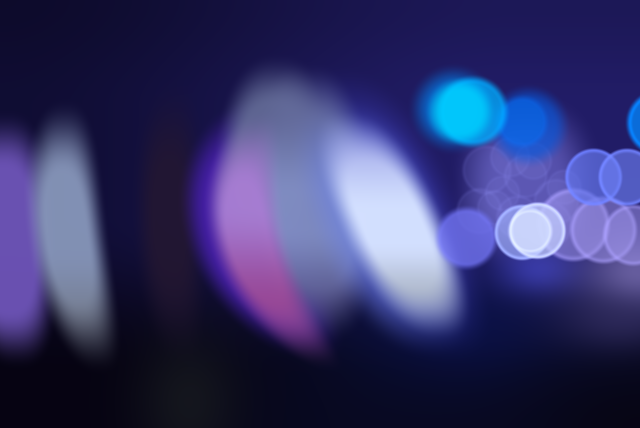
This background is drawn by a Shadertoy shader. Its source:

```glsl
// Blurred city lights at night: smeared columns on the left, bokeh discs on the right.

// Soft ellipse whose axis leans and bows along its height.
float smear(vec2 p, vec2 center, vec2 radius, float lean, float bow, float soft) {
    vec2 q = p - center;
    q.x += lean * q.y - bow * q.y * q.y;
    q = pow(abs(q / radius), vec2(2.5));
    return 1.0 - smoothstep(1.0 - soft, 1.0 + soft, pow(q.x + q.y, 0.4));
}

// Wide glow without a visible edge.
float glow(vec2 p, vec2 center, vec2 radius) {
    vec2 q = (p - center) / radius;
    return exp(-dot(q, q));
}

// Lens disc with a slightly brighter rim.
void disc(inout vec3 col, vec2 p, vec2 center, float radius, float blur, vec3 tint, float alpha) {
    float d = length(p - center);
    float inside = 1.0 - smoothstep(radius - blur, radius + blur, d);
    float rim = smoothstep(0.82, 0.96, d / radius) * (1.0 - smoothstep(0.004, 0.02, blur));
    col = mix(col, tint * (1.0 + 0.12 * rim), inside * alpha * (0.85 + 0.25 * rim));
}

float hash(float n) {
    return fract(sin(n * 91.7) * 437.5);
}

vec3 nightSky(vec2 p) {
    vec3 sky = mix(vec3(0.06, 0.05, 0.2), vec3(0.13, 0.11, 0.4), smoothstep(0.0, 1.2, p.x));
    sky *= 1.0 - 0.15 * smoothstep(0.75, 1.0, p.y);
    vec3 ground = mix(vec3(0.022, 0.012, 0.07), vec3(0.03, 0.035, 0.13), smoothstep(0.2, 0.9, p.x));
    vec3 col = mix(ground, sky, smoothstep(0.12, 0.5, p.y));
    col = mix(col, vec3(0.04, 0.07, 0.3), 0.75 * glow(p, vec2(1.09, 0.24), vec2(0.25, 0.14)));
    col = mix(col, vec3(0.09, 0.1, 0.12), 0.8 * glow(p, vec2(0.44, 0.06), vec2(0.12, 0.16)));
    return mix(col, vec3(0.025, 0.015, 0.06), 0.7 * glow(p, vec2(1.5, 0.0), vec2(0.25, 0.14)));
}

void smearedLights(inout vec3 col, vec2 p) {
    // Far left columns
    col = mix(col, vec3(0.43, 0.33, 0.72), 0.95 * smear(p, vec2(0.01, 0.44), vec2(0.095, 0.235), 0.05, 0.2, 0.3));
    vec3 silver = mix(vec3(0.47, 0.5, 0.56), vec3(0.53, 0.59, 0.73), smoothstep(0.2, 0.42, p.y));
    col = mix(col, silver, 0.95 * smear(p, vec2(0.158, 0.447), vec2(0.072, 0.235), 0.13, 0.35, 0.38));
    col = mix(col, vec3(0.14, 0.09, 0.19), 0.85 * smear(p, vec2(0.395, 0.48), vec2(0.06, 0.23), 0.03, 0.2, 0.5));

    // Violet fringe and blue halo behind the main cluster
    col = mix(col, vec3(0.27, 0.12, 0.65), 0.95 * smear(p, vec2(0.58, 0.465), vec2(0.125, 0.245), 0.2, 1.0, 0.28));
    col = mix(col, vec3(0.22, 0.22, 0.68), 0.8 * smear(p, vec2(0.91, 0.5), vec2(0.13, 0.25), 0.38, 0.0, 0.42));

    // Grey-blue columns
    col = mix(col, vec3(0.38, 0.41, 0.58), 0.95 * smear(p, vec2(0.625, 0.63), vec2(0.097, 0.185), -0.1, 0.0, 0.34));
    vec3 steel = mix(vec3(0.35, 0.35, 0.56), vec3(0.5, 0.55, 0.76), smoothstep(0.27, 0.47, p.y));
    steel = mix(steel, vec3(0.39, 0.42, 0.61), smoothstep(0.54, 0.74, p.y));
    col = mix(col, steel, 0.97 * smear(p, vec2(0.735, 0.525), vec2(0.115, 0.26), 0.06, 0.0, 0.28));

    // Pink arc
    vec3 pink = mix(vec3(0.61, 0.29, 0.59), vec3(0.66, 0.49, 0.83), smoothstep(0.28, 0.52, p.y));
    col = mix(col, pink, 0.95 * smear(p, vec2(0.582, 0.435), vec2(0.07, 0.22), 0.26, 1.2, 0.4));

    // Leaning white light
    col = mix(col, vec3(0.42, 0.5, 0.88), 0.6 * smear(p, vec2(0.89, 0.47), vec2(0.125, 0.22), 0.36, 0.0, 0.4));
    vec3 white = mix(vec3(0.69, 0.73, 0.8), vec3(0.83, 0.88, 1.0), smoothstep(0.3, 0.44, p.y));
    white = mix(white, vec3(0.65, 0.68, 0.92), smoothstep(0.5, 0.7, p.y));
    col = mix(col, white, 0.99 * smear(p, vec2(0.917, 0.475), vec2(0.1, 0.205), 0.42, 0.0, 0.32));
}

void bokehLights(inout vec3 col, vec2 p) {
    // Haze around the discs
    col = mix(col, vec3(0.4, 0.38, 0.76), 0.75 * smear(p, vec2(1.23, 0.57), vec2(0.125, 0.15), 0.0, 0.0, 0.45));
    col = mix(col, vec3(0.24, 0.25, 0.72), 0.8 * glow(p, vec2(1.26, 0.37), vec2(0.1, 0.06)));
    col = mix(col, vec3(0.46, 0.42, 0.68), 0.85 * glow(p, vec2(1.49, 0.36), vec2(0.13, 0.09)));
    col = mix(col, vec3(0.2, 0.18, 0.38), 0.6 * glow(p, vec2(1.44, 0.25), vec2(0.14, 0.07)));

    // Faint scattered discs
    for (float i = 0.0; i < 12.0; i++) {
        vec2 center = vec2(1.12 + 0.018 * i, 0.56 + 0.18 * (hash(i + 1.0) - 0.5));
        disc(col, p, center, 0.04 + 0.02 * hash(i + 7.0), 0.005, vec3(0.53, 0.53, 0.9), 0.16);
    }

    // Cyan and blue lamps
    disc(col, p, vec2(1.06, 0.745), 0.08, 0.03, vec3(0.02, 0.46, 0.87), 0.95);
    disc(col, p, vec2(1.235, 0.705), 0.08, 0.022, vec3(0.03, 0.34, 0.85), 0.8);
    disc(col, p, vec2(1.22, 0.715), 0.055, 0.012, vec3(0.02, 0.43, 0.94), 0.65);
    disc(col, p, vec2(1.105, 0.739), 0.077, 0.012, vec3(0.0, 0.67, 0.99), 0.9);
    disc(col, p, vec2(1.075, 0.739), 0.066, 0.018, vec3(0.0, 0.84, 1.0), 0.85);
    disc(col, p, vec2(1.54, 0.713), 0.073, 0.008, vec3(0.02, 0.5, 0.96), 0.95);

    // Periwinkle and lavender discs
    disc(col, p, vec2(1.09, 0.444), 0.067, 0.012, vec3(0.44, 0.45, 0.94), 0.95);
    for (float i = 0.0; i < 3.0; i++) {
        vec2 center = vec2(1.34 + 0.07 * i, 0.475 - 0.012 * i);
        disc(col, p, center, 0.084 - 0.007 * i, 0.006, vec3(0.63, 0.59, 0.93), 0.6);
    }
    disc(col, p, vec2(1.387, 0.586), 0.066, 0.004, vec3(0.4, 0.47, 0.94), 0.8);
    disc(col, p, vec2(1.465, 0.586), 0.066, 0.004, vec3(0.43, 0.5, 0.96), 0.75);

    // Brightest overlapping pair
    disc(col, p, vec2(1.22, 0.457), 0.064, 0.004, vec3(0.62, 0.68, 0.98), 0.8);
    disc(col, p, vec2(1.256, 0.461), 0.065, 0.004, vec3(0.76, 0.8, 0.99), 0.85);
    disc(col, p, vec2(1.239, 0.46), 0.05, 0.006, vec3(0.86, 0.9, 1.0), 0.65);
}

void mainImage(out vec4 fragColor, in vec2 fragCoord) {
    vec2 p = fragCoord / iResolution.y;
    vec3 col = nightSky(p);
    smearedLights(col, p);
    bokehLights(col, p);
    fragColor = vec4(clamp(col, 0.0, 1.0), 1.0);
}
```
